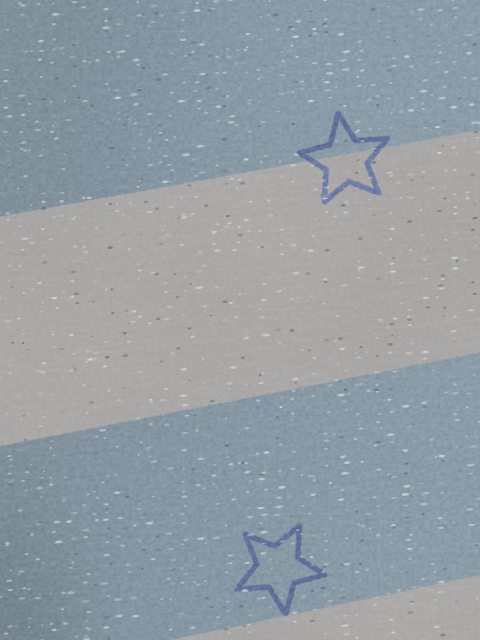
This pattern is drawn by a WebGL 2 fragment shader. Its source:

```glsl
#version 300 es
precision highp float;

uniform vec2 u_resolution;
out vec4 fragColor;

const float PI = 3.14159;
const vec3 BLUE = vec3(0.522, 0.592, 0.638);
const vec3 GREY = vec3(0.664, 0.660, 0.656);
const vec3 INK = vec3(0.365, 0.425, 0.605);
const vec3 GLINT = vec3(0.82, 0.86, 0.87);
const vec3 SPECK = vec3(0.36, 0.39, 0.41);

vec2 hash2(vec2 p) {
    vec3 q = fract(vec3(p.xyx) * vec3(0.1031, 0.1030, 0.0973));
    q += dot(q, q.yzx + 33.33);
    return fract((q.xx + q.yz) * q.zy);
}

float gradientDot(vec2 cell, vec2 offset) {
    float angle = 2.0 * PI * hash2(cell).x;
    return dot(vec2(cos(angle), sin(angle)), offset);
}

float gradientNoise(vec2 p) {
    vec2 i = floor(p), f = fract(p);
    vec2 u = f * f * f * (f * (f * 6.0 - 15.0) + 10.0);
    vec2 e = vec2(0.0, 1.0);
    float low = mix(gradientDot(i, f), gradientDot(i + e.yx, f - e.yx), u.x);
    float high = mix(gradientDot(i + e.xy, f - e.xy), gradientDot(i + e.yy, f - e.yy), u.x);
    return mix(low, high, u.y);
}

float segmentDistance(vec2 p, vec2 a, vec2 b) {
    vec2 ab = b - a;
    return length(p - a - ab * clamp(dot(p - a, ab) / dot(ab, ab), 0.0, 1.0));
}

// Distance to the outline of a five-pointed star, folded into half a point
float starOutline(vec2 p, float turn, float outer, float inner) {
    float sector = 2.0 * PI / 5.0;
    float angle = atan(p.x, p.y) - turn;
    angle = abs(mod(angle + 0.5 * sector, sector) - 0.5 * sector);
    vec2 q = length(p) * vec2(sin(angle), cos(angle));
    vec2 notch = inner * vec2(sin(0.5 * sector), cos(0.5 * sector));
    return segmentDistance(q, vec2(0.0, outer), notch);
}

// Short soft dashes, at most one per cell
float flecks(vec2 p, vec2 cell, float density, vec2 size, float seed) {
    vec2 id = floor(p / cell);
    vec2 place = hash2(id + seed);
    vec2 kind = hash2(id + seed + 57.0);
    float patchiness = 1.0 + 1.2 * gradientNoise(id * cell * 9.0 + seed);
    vec2 radius = size * mix(vec2(0.5, 0.7), vec2(1.3, 1.1), kind.y);
    vec2 offset = (fract(p / cell) - mix(vec2(0.3), vec2(0.7), place)) * cell;
    offset.y += 0.0008 * gradientNoise(p * 190.0);
    float body = 1.0 - smoothstep(0.4, 1.2, length(offset / radius));
    float strength = mix(0.35, 1.0, fract(kind.y * 7.3 + place.x));
    return body * strength * step(kind.x, density * patchiness);
}

// 0 on grey, 1 on blue; the slanted bands spread slightly to the left
float blueBand(vec2 p, float blur) {
    float across = p.x / 0.75;
    float spacing = mix(0.3587, 0.3477, across);
    float band = (1.0 - p.y - mix(0.3385, 0.2031, across)) / spacing;
    float wave = (abs(mod(band, 2.0) - 1.0) - 0.5);
    float phase = mod(band, 2.0);
    float edge = min(min(phase, 2.0 - phase), abs(phase - 1.0)) * spacing;
    float side = phase < 1.0 ? -edge : edge;
    return smoothstep(-blur, blur, side);
}

void main() {
    vec2 p = gl_FragCoord.xy / u_resolution.y;
    float pixel = 1.0 / u_resolution.y;
    vec2 weave = vec2(p.x, p.y - 0.08 * p.x);

    // Bands with slightly rough edges
    float rough = gradientNoise(p * 150.0);
    float blue = blueBand(p + vec2(0.0, 0.0012 * rough), max(pixel, 0.0018));
    vec3 color = mix(GREY, BLUE, blue);

    // Uneven light: dim at the left and in the lower corner
    float light = mix(0.955, 1.03, smoothstep(-0.05, 0.6, p.x));
    light -= 0.08 * (1.0 - smoothstep(0.0, 0.32, length(p * vec2(1.5, 0.9))));
    light += 0.02 * gradientNoise(p * 3.0 + 4.0);
    color *= mix(1.0 + 0.025 * gradientNoise(p * 4.0), light, blue);

    // Fine grain and faint woven threads
    float grain = gradientNoise(p * vec2(170.0, 210.0)) + 0.6 * gradientNoise(p * 95.0 + 31.0);
    float threads = gradientNoise(weave * vec2(14.0, 190.0));
    color += grain * mix(0.022, 0.045, blue) + threads * 0.014;

    // Outlined stars, each turned by half a point
    for (int i = 0; i < 2; i++) {
        float n = float(i);
        vec2 center = vec2(0.540, 0.750) - n * vec2(0.105, 0.637);
        float outline = starOutline(p - center, -0.16 + n * PI / 5.0, 0.073, 0.034);
        float halfWidth = 0.0042 + 0.0012 * rough;
        float ink = 1.0 - smoothstep(-1.0, 1.0, (outline - halfWidth) / max(pixel, 0.0015));
        vec3 inkColor = mix(INK + 0.05, INK, blue) + 0.07 * grain;
        color = mix(color, inkColor, ink * 0.9);
    }

    // Bright glints and dark specks
    float glint = flecks(weave, vec2(0.025, 0.014), mix(0.13, 0.24, blue), vec2(0.0055, 0.0024), 11.0);
    glint = max(glint, 0.75 * flecks(weave + 0.3, vec2(0.017, 0.012), 0.16, vec2(0.0034, 0.0022), 83.0));
    float speck = flecks(weave + 0.7, vec2(0.026, 0.017), 0.15, vec2(0.0042, 0.0024), 141.0);
    color = mix(color, SPECK, 0.65 * speck);
    color = mix(color, GLINT, 0.8 * glint);

    fragColor = vec4(clamp(color, 0.0, 1.0), 1.0);
}
```
